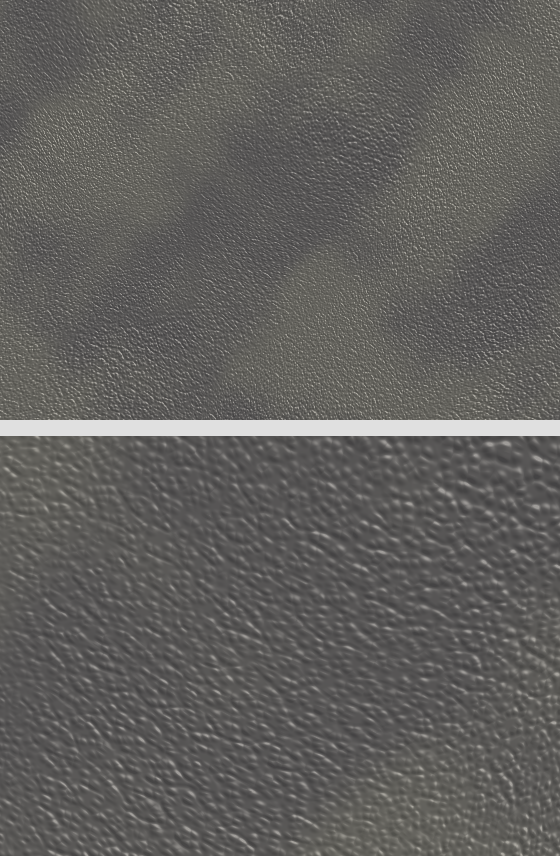
Top: the whole. Bottom: its middle third, enlarged.
Give the GLSL for this texture, as a Shadertoy shader.

```glsl
// Worn grey leather: thin slanted creases and fine pebbles under raking light, in soft patches.

const vec3 LEATHER = vec3(0.370, 0.365, 0.355);
const vec3 WARM_TINT = vec3(0.024, 0.024, 0.011);
const vec3 COOL_TINT = vec3(-0.029, -0.030, -0.021);
const vec3 GLINT = vec3(1.02, 1.0, 0.96);
const vec2 LIGHT_DIR = vec2(0.55, 0.835);
const float RELIEF_STEP = 0.0029;

vec2 hash2(vec2 cell) {
    vec3 h = fract(cell.xyx * vec3(0.1031, 0.1030, 0.0973));
    h += dot(h, h.yzx + 33.33);
    return fract((h.xx + h.yz) * h.zy);
}

vec2 rotate(vec2 p, float angle) {
    float c = cos(angle), s = sin(angle);
    return vec2(c * p.x + s * p.y, c * p.y - s * p.x);
}

// Distances to the nearest and second nearest cell centres
vec2 cellular(vec2 p) {
    vec2 base = floor(p);
    vec2 nearest = vec2(8.0);
    for (int y = -1; y <= 1; y++) {
        for (int x = -1; x <= 1; x++) {
            vec2 cell = base + vec2(x, y);
            float d = length(cell + hash2(cell) - p);
            nearest = vec2(min(nearest.x, d), min(max(nearest.x, d), nearest.y));
        }
    }
    return nearest;
}

// Layered sines for broad, irregular variation, roughly -1 to 1
float broadWaves(vec2 p, float phase) {
    float a = sin(p.x * 5.3 + 1.7 * sin(p.y * 4.1 + phase) + phase);
    float b = sin(p.y * 6.7 + 1.4 * sin(p.x * 5.9 - phase) + phase * 2.3);
    float c = sin(dot(p, vec2(9.1, -7.3)) + 1.2 * a + phase);
    return 0.4 * a + 0.4 * b + 0.25 * c;
}

// Small sideways wobble that makes creases ragged
vec2 wobble(vec2 p) {
    return vec2(sin(p.y * 211.0 + 2.0 * sin(p.x * 97.0)),
                sin(p.x * 173.0 + 2.0 * sin(p.y * 119.0)));
}

// Surface height: narrow creases between plates, with small pebbles on top
float skinHeight(vec2 p, float angle, vec2 plateScale, float pebbleScale) {
    vec2 q = rotate(p, angle);
    vec2 plate = cellular((q + 0.0014 * wobble(q)) * plateScale + 40.0);
    vec2 pebble = cellular(q * pebbleScale * vec2(0.9, 1.0) + 90.0);
    float plateTop = smoothstep(0.0, 0.36, plate.y - plate.x);
    float pebbleTop = 1.0 - smoothstep(0.0, 0.68, pebble.x);
    return 0.38 * plateTop + 0.62 * pebbleTop;
}

// Positive on slopes that face the light
float relief(vec2 p, float angle, vec2 plateScale, float pebbleScale) {
    vec2 offset = 0.5 * RELIEF_STEP * LIGHT_DIR;
    return skinHeight(p - offset, angle, plateScale, pebbleScale)
         - skinHeight(p + offset, angle, plateScale, pebbleScale);
}

void mainImage(out vec4 fragColor, in vec2 fragCoord) {
    vec2 p = fragCoord / iResolution.y;

    // Bend the direction of the grain
    vec2 bent = p + 0.04 * vec2(broadWaves(p, 1.3), broadWaves(p, 4.2));

    // Two kinds of grain, joined along soft patch borders
    float patchMask = smoothstep(-0.16, 0.16, broadWaves(p, 2.6));
    float longGrain = relief(bent, -0.6, vec2(36.0, 62.0), 142.0);
    float fineGrain = relief(bent + 3.0, -0.95, vec2(42.0, 70.0), 152.0);
    float slope = mix(longGrain, fineGrain, patchMask);

    // Some patches are smoother than others
    slope *= 0.92 + 0.25 * broadWaves(p * 1.3, 5.7);
    slope = clamp(slope, -0.55, 0.65);

    // Shade: dull shadows, sharp glints
    float lit = max(slope, 0.0);
    float shadow = min(slope, 0.0);
    float shade = 0.10 * lit + 0.50 * lit * lit + 0.13 * shadow;

    // Broad drift between warm and cool grey, with faint mottling
    float drift = broadWaves(p * 1.3, 0.4) + 0.4 * broadWaves(p * 4.3, 2.1);
    float tone = smoothstep(-0.75, 0.75, drift + 0.3 * (patchMask - 0.5));
    vec3 color = LEATHER + mix(COOL_TINT, WARM_TINT, tone) + shade * GLINT;
    fragColor = vec4(color, 1.0);
}
```
